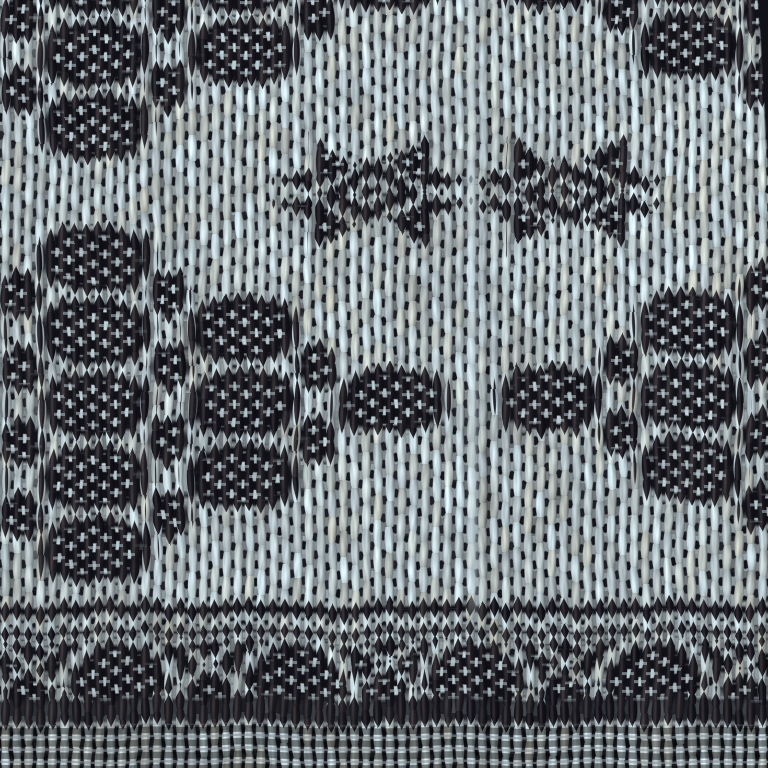
Give the GLSL for this texture, as a Shadertoy shader.

```glsl
// Woven straw mat: dark ovals, paired stars and an arched border around a soft fold.
const float STRAWS = 66.0;       // columns across the canvas
const float STRAW_ROWS = 30.0;   // straw lengths up the canvas
const float ROWS = 43.0;         // weave rows up the canvas
const float SPIKE = 0.030;       // taper of motif edges
const float FOLD_X = 0.616;
const vec2 OVAL_STEP = vec2(0.1927, 0.0950);
const vec2 OVAL_SIZE = vec2(0.400, 0.470);
const vec2 KNOT_SIZE = vec2(0.150, 0.340);
const vec2 GROUP = vec2(0.492, 0.479);
const float GROUP_PERIOD = 0.552;
const vec2 STAR_AXIS = vec2(0.611, 0.749);
const float STAR_SCALE = 0.1285;
const float ARCH_X = 0.387;
const float ARCH_PERIOD = 0.232;
const float HEM_TOP = 0.056;
const vec3 PALE = vec3(0.84, 0.92, 0.95);
const vec3 CREAM = vec3(0.80, 0.82, 0.78);
const vec3 GREY = vec3(0.55, 0.58, 0.60);
const vec3 INK = vec3(0.065, 0.065, 0.095);
const vec3 BROWN = vec3(0.27, 0.25, 0.26);

float hash(vec2 p) {
  vec3 q = fract(vec3(p.xyx) * 0.1031);
  q += dot(q, q.yzx + 33.33);
  return fract((q.x + q.y) * q.z);
}

float corner(vec2 cell, vec2 offset) {
  float angle = 6.2832 * hash(cell);
  return dot(vec2(cos(angle), sin(angle)), offset);
}

float gradientNoise(vec2 p) {
  vec2 i = floor(p), f = fract(p), e = vec2(1, 0);
  vec2 u = f * f * (3.0 - 2.0 * f);
  return mix(mix(corner(i, f), corner(i + e, f - e), u.x),
    mix(corner(i + e.yx, f - e.yx), corner(i + 1.0, f - 1.0), u.x), u.y);
}

float bell(float x, float width) {
  return exp(-x * x / (width * width));
}

// Ovals on lattice points, knots on half points, within a diamond of cells
float ovalGroup(vec2 p) {
  float side = p.x - FOLD_X;
  float y = p.y - GROUP.y - 0.012 * side;
  y -= GROUP_PERIOD * round(y / GROUP_PERIOD);
  vec2 q = vec2(abs(side) * (side > 0.0 ? 1.06 : 1.0) - GROUP.x, y) / OVAL_STEP;
  vec2 whole = round(q), halfway = floor(q) + 0.5;
  vec2 e = pow(abs(q - whole) / OVAL_SIZE, vec2(2.4));
  float d = 1.0;
  if (abs(whole.x) + abs(whole.y) < 2.1)
    d = 0.044 * (pow(e.x + e.y, 1.0 / 2.4) - 1.0);
  if (abs(halfway.x) + abs(halfway.y) < 2.1)
    d = min(d, 0.031 * (length((q - halfway) / KNOT_SIZE) - 1.0));
  return d;
}

// Mirrored stars: ringed diamond, corner spikes and side barbs
float starPair(vec2 p) {
  vec2 q = vec2(abs(p.x - STAR_AXIS.x), p.y - STAR_AXIS.y) / STAR_SCALE;
  q = abs(q - vec2(1, 0));
  float r = q.x / 0.50 + q.y / 0.30;
  float diamond = min(abs(r - 0.80) - 0.24, r - 0.24) * 0.24;
  float spike = max(abs(q.y - 0.30) - 0.60 * (q.x - 0.18), q.x - 0.58);
  float barb = max(max(q.y - 0.42 + 0.32 * q.x, 0.16 * q.x - 0.04 - q.y),
    abs(q.x - 0.76) - 0.20);
  return min(diamond, min(spike, barb)) * STAR_SCALE - 0.003;
}

// Two dark rules above arches separated by pale crosses
float border(vec2 p) {
  float u = (p.x - ARCH_X) / ARCH_PERIOD;
  u = (u - round(u)) * ARCH_PERIOD;
  float v = p.y - 0.073;
  float halo = (abs(length(vec2(u / 0.072, v / 0.088)) - 1.12) - 0.07) * 0.08;
  float c = 0.5 * ARCH_PERIOD - abs(u);
  float crossing = abs(0.75 * c - abs(v - 0.062)) - 0.004;
  float pale = max(min(halo, crossing), 0.022 - v);
  float body = max(abs(p.y - 0.111) - 0.056, -pale);
  return min(body, min(abs(p.y - 0.206) - 0.010, abs(p.y - 0.177) - 0.007));
}

float motif(vec2 p) {
  return p.y < 0.23 ? border(p) : min(ovalGroup(p), starPair(p));
}

void mainImage(out vec4 fragColor, in vec2 fragCoord) {
  vec2 uv = fragCoord / iResolution.xy;
  vec2 p = uv + vec2(0.0045 * gradientNoise(uv * vec2(8, 9)),
    0.005 * gradientNoise(uv * vec2(11, 4) + 17.0));
  float x = p.x * STRAWS, aa = 0.8 * STRAWS / iResolution.x;
  float strawId = floor(x), gapId = round(x);

  // Long straws with staggered pointed ends
  float along = p.y * STRAW_ROWS + 0.5 * mod(strawId, 2.0) + 0.35 * hash(vec2(strawId, 3));
  float tone = hash(vec2(strawId, floor(along)));
  float tip = 2.0 * fract(along) - 1.0;
  float across = fract(x) - 0.5 - 0.10 * (tone - 0.5) * tip;
  float width = 0.39 - 0.12 * tip * tip;
  float jitter = 0.010 * (hash(vec2(strawId, 9)) - 0.5);
  float d = motif(vec2((strawId + 0.5) / STRAWS, p.y + jitter)) + SPIKE * (abs(across) - 0.12);
  vec3 pale = mix(mix(PALE, CREAM, tone * tone), GREY, 0.45 * hash(vec2(tone, strawId)));
  float sheen = smoothstep(0.22, 0.02, abs(across + 0.1));
  vec3 straw = mix(mix(INK, BROWN, 0.35 * tone + 0.5 * sheen), pale, smoothstep(-0.002, 0.002, d));
  straw *= 1.04 - 2.4 * across * across - 0.4 * across - 0.1 * tip * tip
    + 0.22 * gradientNoise(vec2(x * 4.0, p.y * 45.0));

  // Gaps: dark slits on the ground, pale ticks inside motifs
  float row = abs(fract(p.y * ROWS + 0.5 * mod(gapId, 2.0) + 0.25 * hash(vec2(gapId, 5))) - 0.5);
  float gapTone = hash(vec2(gapId, floor(p.y * ROWS)));
  float gapD = motif(vec2(gapId / STRAWS, p.y)) + 0.006;
  float slit = smoothstep(0.32, 0.20, row + 0.35 * abs(x - gapId));
  float ground = 1.0 - slit * (0.8 + 0.2 * gapTone) * smoothstep(0.004, 0.010, gapD);
  float low = smoothstep(0.10, 0.08, p.y);
  float tick = smoothstep(0.32, 0.20, row) * smoothstep(-0.003, -0.009, gapD) * (1.0 - low);
  float weft = mix(max(tick, 0.3 * low * (0.5 + gapTone)), ground, smoothstep(-0.003, 0.003, gapD));
  float hem = smoothstep(HEM_TOP + 0.003, HEM_TOP - 0.003, p.y);
  vec3 thread = mix(GREY * 0.72, PALE * 0.95, 0.45 * (gapTone + tick));
  vec3 gap = mix(INK, thread * (1.05 - 0.5 * abs(x - gapId)), weft * (1.0 - 0.85 * hem));
  vec3 col = mix(gap, straw, smoothstep(width + aa, width - aa, abs(across)));

  // Cross threads and hem rows
  col = mix(col, PALE * 0.85, 0.55 * tick * smoothstep(0.12, 0.05, row));
  float hemRow = abs(fract(p.y / 0.0163) - 0.5);
  col *= 1.0 - 0.45 * hem * smoothstep(0.18, 0.30, hemRow);
  col = mix(col, GREY, 0.6 * hem * smoothstep(0.14, 0.06, hemRow));

  // Fold ridge, uneven daylight and shaded right edge
  float fold = uv.x - FOLD_X + 0.006 * (uv.y - 0.5);
  col *= 1.0 - 0.12 * bell(fold - 0.016, 0.008);
  col = mix(col, PALE * 0.95, 0.55 * bell(fold, 0.006) * smoothstep(0.16, 0.26, uv.y));
  col *= 0.96 + 0.05 * uv.y + 0.08 * gradientNoise(uv * 3.0 + 4.0);
  float edge = smoothstep(0.0, 0.004, uv.x - 0.985 - 0.06 * (1.0 - uv.y));
  fragColor = vec4(clamp(mix(col, INK, edge), 0.0, 1.0), 1.0);
}
```
